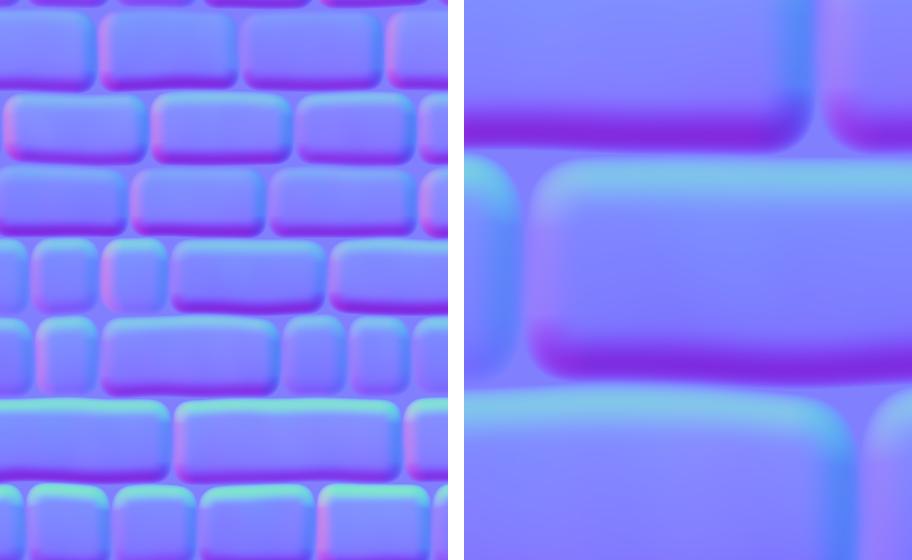
Left, the full canvas; right, a detail of the centre.
A WebGL 1 fragment shader for this texture map:

```glsl
precision highp float;
// Tangent-space normal map of a coursed stone wall with soft, worn block edges.

uniform vec2 u_resolution;

// Lengths are fractions of the canvas height.
const float COURSES = 7.0;
const float EDGE_RADIUS = 0.042;   // reach of the rounded edge into a block
const float CORNER_POWER = 2.8;    // above 2 squares the corners off
const float CROWN = 0.007;         // how far block tops sag toward their corners
const float WARP_AMOUNT = 0.009;   // waviness of the joints
const float WARP_SCALE = 7.0;
const float WEAR_AMOUNT = 0.06;    // shallow dents on the faces
const float TILT_AMOUNT = 0.08;    // random lean of each block
const float FACE_BULGE = 0.13;     // gentle curve over the face
const float UPPER_SHOULDER = 0.10; // steeper curve near the top
const float LOWER_SHOULDER = 0.34; // steeper curve near the bottom
const float NARROW = 0.115;        // block widths for faint and strong undersides
const float WIDE = 0.20;

// Per course: first joint, block width, extra width, index where wide blocks begin.
const vec4 COURSE_0 = vec4(0.173, 0.2565, 0.0, 0.0);
const vec4 COURSE_1 = vec4(0.004, 0.2604, -0.043, 2.0);
const vec4 COURSE_2 = vec4(0.2305, 0.2487, 0.021, 1.0);
const vec4 COURSE_3 = vec4(0.055, 0.1237, 0.159, 2.0);
const vec4 COURSE_4 = vec4(0.060, 0.1159, 0.211, 1.0);
const vec4 COURSE_5 = vec4(0.306, 0.414, 0.0, 0.0);
const vec4 COURSE_6 = vec4(0.0456, 0.1543, 0.054, 2.0);

vec2 hash22(vec2 p) {
  vec3 q = fract(p.xyx * vec3(0.1031, 0.1030, 0.0973));
  q += dot(q, q.yzx + 33.33);
  return fract((q.xx + q.yz) * q.zy);
}

float cornerRamp(vec2 cell, vec2 offset) {
  return dot(hash22(cell + 40.0) * 2.0 - 1.0, offset);
}

float gradientNoise(vec2 p) {
  vec2 i = floor(p), f = fract(p);
  vec2 u = f * f * f * (f * (f * 6.0 - 15.0) + 10.0);
  vec2 e = vec2(1.0, 0.0);
  float low = mix(cornerRamp(i, f), cornerRamp(i + e, f - e), u.x);
  float high = mix(cornerRamp(i + e.yx, f - e.yx), cornerRamp(i + 1.0, f - 1.0), u.x);
  return mix(low, high, u.y);
}

vec2 noise2(vec2 p) {
  return vec2(gradientNoise(p), gradientNoise(p + 17.3));
}

vec4 courseLayout(float row) {
  if (row < 0.5) return COURSE_0;
  if (row < 1.5) return COURSE_1;
  if (row < 2.5) return COURSE_2;
  if (row < 3.5) return COURSE_3;
  if (row < 4.5) return COURSE_4;
  if (row < 5.5) return COURSE_5;
  return COURSE_6;
}

// Course heights swell and shrink slowly down the wall.
float bedJoint(float row) {
  return row / COURSES + 0.0055 + 0.0143 * cos(6.28319 * (row - 0.6) / COURSES);
}

float headJoint(vec4 layout, float i) {
  return layout.x + layout.y * i + layout.z * clamp(i - layout.w, 0.0, layout.w);
}

vec2 wallSlope(vec2 p) {
  // Find the block that holds p
  float row = -1.0, column = -2.0;
  for (int i = 0; i < 8; i++) {
    if (p.y >= bedJoint(float(i))) row = float(i);
  }
  float course = mod(row, COURSES);
  vec4 layout = courseLayout(course);
  for (int i = -1; i < 8; i++) {
    if (p.x >= headJoint(layout, float(i))) column = float(i);
  }
  vec2 start = vec2(headJoint(layout, column), bedJoint(row));
  vec2 end = vec2(headJoint(layout, column + 1.0), bedJoint(row + 1.0));
  vec2 halfSize = 0.5 * (end - start);
  vec2 local = p - 0.5 * (start + end);
  vec2 unit = local / halfSize;

  // Rounded rim: depth is 0 at the joint, 1 where the face begins
  vec2 rim = abs(local) - halfSize + EDGE_RADIUS;
  rim.y += CROWN * pow(abs(unit.x), 4.0) * smoothstep(0.2, -0.4, unit.y);
  rim = max(rim, 0.00001) / EDGE_RADIUS;
  float reach = pow(dot(pow(rim, vec2(CORNER_POWER)), vec2(1.0)), 1.0 / CORNER_POWER);
  float depth = clamp(1.0 - reach, 0.0, 1.0);
  float bevel = 9.48 * depth * pow(1.0 - depth, 3.0);
  vec2 outward = rim / length(rim);

  // Edge steepness differs by side, course and block
  vec2 chance = hash22(vec2(column + 5.0, course * 3.0 + 11.0));
  vec2 chance2 = hash22(vec2(column + 29.0, course * 7.0 + 3.0));
  float weight = smoothstep(NARROW, WIDE, end.x - start.x);
  float left = mix(0.14, 0.62, chance.x * chance.x);
  float right = mix(0.18, 0.42, chance.y);
  float top = 0.05 + 0.027 * course * course + 0.22 * mod(course, 2.0)
            + 0.24 * (chance2.x - 0.5);
  float bottom = mix(0.08, 0.56, weight) + 0.24 * (chance2.y - 0.5);
  vec2 steepness = vec2(local.x < 0.0 ? left : -right, local.y < 0.0 ? top : -bottom);
  vec2 slope = steepness * outward * bevel;

  // Face: bulge, lean and dents, all fading out at the joint
  float v = -unit.y;
  float shoulder = v > 0.0 ? UPPER_SHOULDER : LOWER_SHOULDER * mix(0.4, 1.0, weight);
  vec2 face = vec2(0.0, 0.03 + FACE_BULGE * v + shoulder * v * v * v);
  face += TILT_AMOUNT * (chance.yx - 0.5);
  face += WEAR_AMOUNT * noise2(p * vec2(16.0, 11.0) + 9.0);
  return slope + face * smoothstep(0.0, 0.35, depth);
}

void main() {
  vec2 p = gl_FragCoord.xy / u_resolution.y;
  p.y = 1.0 - p.y;
  p += WARP_AMOUNT * noise2(p * WARP_SCALE);
  vec3 normal = normalize(vec3(wallSlope(p), 1.0));
  gl_FragColor = vec4(0.5 + 0.5 * normal, 1.0);
}
```
